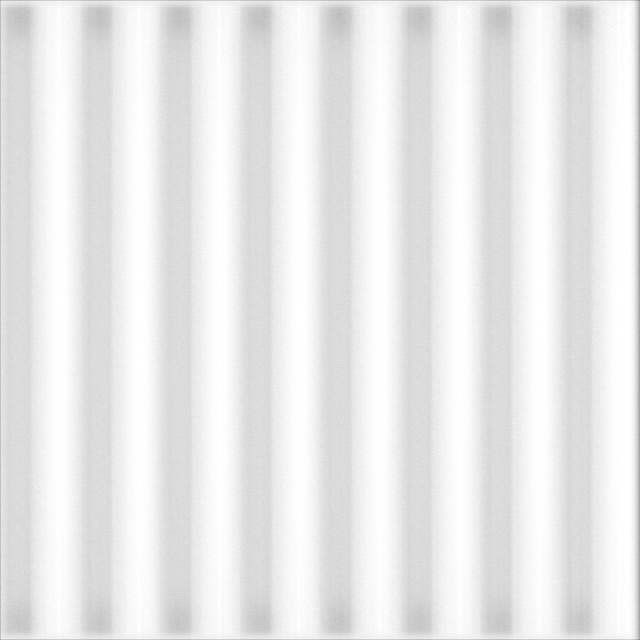
Give the GLSL for this texture, as a Shadertoy shader.

```glsl
// Soft white vertical flutes with flat grey valleys, fine grain and shaded panel ends.
#define FLUTES 8.0
#define VALLEY_CENTER 0.25
#define VALLEY_HALF 0.13
#define VALLEY_TONE 0.862
#define SHOULDER_TONE 0.905
#define RIDGE_TONE 1.0
#define END_DEPTH 0.1
#define GRAIN_CELLS 512.0
#define GRAIN_AMOUNT 0.026
#define STREAK_AMOUNT 0.02

float hash(vec2 p) {
    return fract(sin(dot(p, vec2(127.1, 311.7))) * 43758.5453);
}

// Smooth value noise along one axis
float noise1(float x, float seed) {
    float i = floor(x);
    float f = fract(x);
    return mix(hash(vec2(i, seed)), hash(vec2(i + 1.0, seed)), f * f * (3.0 - 2.0 * f));
}

float bell(float x, float width) {
    return exp(-x * x / (width * width));
}

// Brightness across one flute; phase starts at the left side of the valley
float fluteTone(float phase) {
    float start = VALLEY_CENTER - VALLEY_HALF;
    float q = fract(phase - start) + start;
    float tone = VALLEY_TONE;
    tone += (SHOULDER_TONE - VALLEY_TONE) * smoothstep(0.35, 0.43, q);
    tone += (RIDGE_TONE - SHOULDER_TONE) * smoothstep(0.36, 0.74, q);
    tone -= (RIDGE_TONE - SHOULDER_TONE) * smoothstep(0.78, 1.06, q);
    tone -= (SHOULDER_TONE - VALLEY_TONE) * smoothstep(0.95, 1.11, q);
    // Faint creases on both valley borders
    float border = abs(phase - VALLEY_CENTER) - VALLEY_HALF;
    return tone - 0.012 * bell(border, 0.03);
}

void mainImage(out vec4 fragColor, in vec2 fragCoord) {
    vec2 uv = fragCoord / iResolution.xy;
    float phase = fract(uv.x * FLUTES);
    float tone = fluteTone(phase);

    // Masks for the valley and the ridge
    float valley = bell(phase - VALLEY_CENTER, 0.18);
    float ridge = bell(phase - 0.75, 0.13);

    // Darker valleys and duller ridges towards the top and bottom
    float end = min(uv.y, 1.0 - uv.y);
    float strength = mix(0.8, 1.0, step(0.5, uv.y));
    float endShade = 0.075 * bell(end - 0.028, 0.032) + 0.035 * exp(-end / END_DEPTH);
    tone -= strength * valley * endShade;
    float fade = exp(-end / 0.14);
    tone -= 0.03 * fade * ridge;
    tone += 0.025 * fade * bell(phase - 0.74, 0.025);

    // Thin vertical streaks, strongest near the ends
    float streak = noise1(uv.x * 230.0, 3.0) - 0.5;
    tone += STREAK_AMOUNT * streak * (0.25 + 0.75 * fade) * (1.0 - 0.5 * ridge);

    // Fine grain, fading out on the bright ridges
    float grain = hash(floor(uv * GRAIN_CELLS)) - 0.5;
    tone += GRAIN_AMOUNT * grain * (1.0 - ridge * (1.0 - fade));

    // Light lip and dark outline along the top and bottom
    tone = mix(tone, 0.94, 0.7 * (1.0 - smoothstep(0.002, 0.016, end)));
    tone -= 0.15 * (1.0 - smoothstep(0.0005, 0.002, end));

    // Thin dark left side, softer and wider shadow on the right
    tone -= 0.15 * (1.0 - smoothstep(0.0005, 0.0025, uv.x));
    float right = 1.0 - uv.x;
    tone += 0.04 * bell(right - 0.014, 0.01);
    tone -= 0.32 * exp(-right / 0.005);

    fragColor = vec4(vec3(clamp(tone, 0.0, 1.0)), 1.0);
}
```
